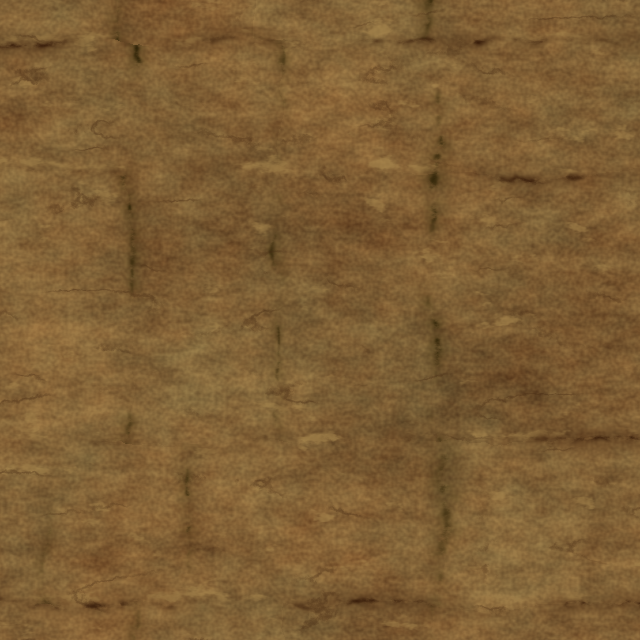
This texture is drawn by a WebGL 1 fragment shader. Its source:

```glsl
precision highp float;
// Weathered sandstone wall: uneven courses of large blocks with worn joints.
// Gradient noise bends and breaks the joints and builds the stains, bedding
// streaks, rough surface, hairline cracks, pale chips and fine grain.

#define COURSES 3.66
#define COLUMNS 3.2
#define JOINT_WARP 0.018
#define JOINT_WIDTH 0.0045
#define JOINT_SHADE 0.017
#define BASE_TONE 0.69
#define STAIN 0.34
#define STREAK 0.26
#define BLOCK_CONTRAST 0.20
#define ROUGHNESS 0.32
#define GRAIN 0.33
#define HUE_SHIFT 0.05

uniform vec2 u_resolution;

const float TAU = 6.2832;
const vec3 DARK_STONE = vec3(0.365, 0.25, 0.13);
const vec3 LIGHT_STONE = vec3(0.565, 0.434, 0.246);
const vec3 RUST_JOINT = vec3(0.27, 0.16, 0.07);
const vec3 MOSS_JOINT = vec3(0.24, 0.18, 0.06);
const vec3 PALE_CHIP = vec3(0.67, 0.54, 0.31);

float hash(vec2 p) {
  vec3 q = fract(vec3(p.xyx) * 0.1031);
  q += dot(q, q.yzx + 33.33);
  return fract((q.x + q.y) * q.z);
}

float cornerSlope(vec2 cell, vec2 offset) {
  float angle = TAU * hash(cell);
  return dot(vec2(cos(angle), sin(angle)), offset);
}

float gradientNoise(vec2 p) {
  vec2 i = floor(p), f = fract(p);
  vec2 s = f * f * f * (f * (f * 6.0 - 15.0) + 10.0);
  vec2 e = vec2(1.0, 0.0);
  float low = mix(cornerSlope(i, f), cornerSlope(i + e, f - e), s.x);
  float high = mix(cornerSlope(i + e.yx, f - e.yx), cornerSlope(i + e.xx, f - e.xx), s.x);
  return mix(low, high, s.y);
}

float fbm(vec2 p) {
  float sum = 0.0, gain = 1.0;
  for (int i = 0; i < 5; i++) {
    sum += gain * gradientNoise(p);
    p = mat2(1.98, 0.22, -0.22, 1.98) * p + 17.3;
    gain *= 0.58;
  }
  return sum;
}

// Signed distance, in cells, to the nearest whole number.
float toNearestLine(float x) {
  return x - floor(x + 0.5);
}

float bell(float x, float width) {
  return exp(-x * x / (width * width));
}

// Dark core broken by crumbs, inside a soft stained band.
float joint(float d, float strength, float crumbs) {
  float core = bell(d, JOINT_WIDTH) * smoothstep(-0.25, 0.35, crumbs);
  return strength * (0.6 * core + 0.36 * bell(d, JOINT_SHADE) * (1.0 + crumbs));
}

// Short, mostly level cracks where stretched noise crosses zero.
float hairlines(vec2 p) {
  float field = gradientNoise(p * vec2(4.0, 19.0) + 41.0) + 0.12 * fbm(p * 40.0);
  float line = 1.0 - smoothstep(0.0, 0.06, abs(field));
  return line * smoothstep(0.0, 0.4, gradientNoise(p * vec2(11.0, 17.0) + 5.0));
}

void main() {
  vec2 p = gl_FragCoord.xy / u_resolution;

  // Block layout: courses of varied height, columns shifted per course.
  vec2 q = p + JOINT_WARP * vec2(fbm(p * 7.0 + 3.0), fbm(p * 6.0 + 29.0));
  float phase = TAU * (q.y - 0.45);
  float course = COURSES * q.y + 0.63 - 0.3 * sin(phase);
  float row = floor(course);
  float shift = hash(vec2(row, 7.0));
  float column = COLUMNS * q.x + shift + 0.25 * sin(TAU * (q.x + shift));
  float bedDistance = toNearestLine(course) / (COURSES - 0.3 * TAU * cos(phase));
  float sideDistance = toNearestLine(column) / COLUMNS;
  float blockTone = hash(vec2(floor(column), row) + 11.0) - 0.5;

  // Stone tone: broad stains, level bedding, rough surface and grain.
  float rough = fbm(p * vec2(22.0, 38.0) + 63.0);
  float grain = gradientNoise(p * 170.0) + 0.8 * gradientNoise(p * vec2(75.0, 125.0) + 9.0);
  float tone = BASE_TONE + STAIN * fbm(p * 4.0 + 8.0);
  tone += STREAK * fbm(p * vec2(6.0, 24.0) + 53.0);
  tone += BLOCK_CONTRAST * blockTone + ROUGHNESS * rough + GRAIN * grain;
  vec3 color = mix(DARK_STONE, LIGHT_STONE, clamp(tone, -0.15, 1.25));

  // Drift between rusty and olive stone.
  float hue = 0.7 * fbm(p * 3.5 + 71.0) + 0.5 * fbm(p * vec2(18.0, 28.0));
  color += HUE_SHIFT * hue * vec3(0.45, -0.35, -0.4);

  // Pale chips, scattered and along the upper lips of the beds.
  float flake = fbm(p * vec2(11.0, 21.0) + 90.0);
  float chip = 0.45 * smoothstep(0.42, 0.7, flake);
  chip += 0.6 * bell(bedDistance - 0.011, 0.006) * smoothstep(0.1, 0.45, flake);
  color = mix(color, PALE_CHIP, min(chip, 0.6));

  // Joints and hairline cracks, worn away in places.
  float bedWear = smoothstep(-0.3, 0.45, fbm(p * vec2(5.0, 8.0) + 13.0));
  float sideWear = smoothstep(-0.3, 0.5, fbm(p * vec2(7.0, 6.0) + 37.0));
  color = mix(color, RUST_JOINT, joint(bedDistance, bedWear, rough));
  color = mix(color, MOSS_JOINT, joint(sideDistance, sideWear, rough));
  color = mix(color, RUST_JOINT, 0.36 * hairlines(p));

  gl_FragColor = vec4(color, 1.0);
}
```
